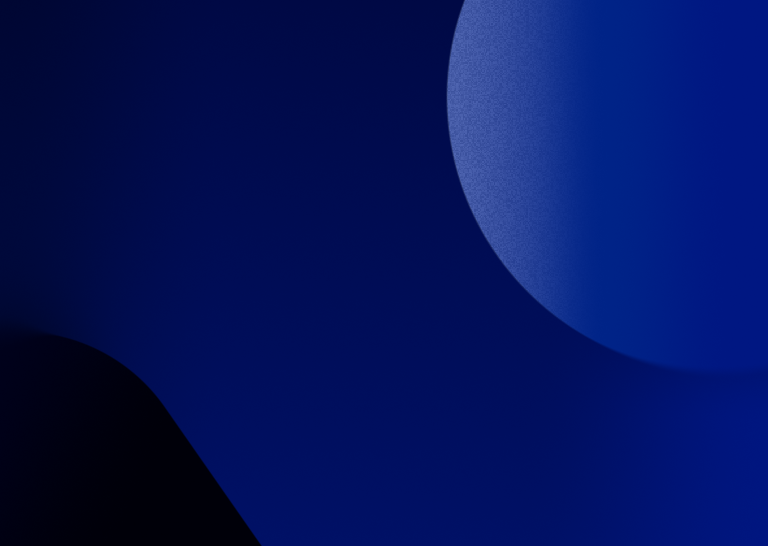
Reproduce this background procedurally as a WebGL 1 fragment shader.

```glsl
precision highp float;
// Deep blue backdrop with a grainy, side-lit disc at upper right and a dark rounded slope at lower left.

uniform vec2 u_resolution;

// Lengths are in canvas heights, origin at the lower left.
const vec2 DISC_CENTER = vec2(1.322, 0.822);
const float DISC_RADIUS = 0.504;
const vec2 SLOPE_CENTER = vec2(0.037, 0.070);
const vec2 SLOPE_DIR = vec2(0.572, -0.820);
const float SLOPE_RADIUS = 0.3225;

const vec3 SKY_TOP = vec3(0.0, 0.035, 0.270);
const vec3 SKY_BOTTOM = vec3(0.0, 0.065, 0.400);
const vec3 CORNER_GLOW = vec3(0.0, 0.085, 0.500);
const vec3 DISC_PALE = vec3(0.280, 0.365, 0.660);
const vec3 DISC_MID = vec3(0.190, 0.285, 0.610);
const vec3 DISC_TEAL = vec3(0.0, 0.138, 0.530);
const vec3 DISC_BLUE = vec3(0.0, 0.090, 0.510);
const vec3 SLOPE_LIT = vec3(0.0, 0.004, 0.110);
const vec3 SLOPE_DARK = vec3(0.0, 0.0, 0.035);

const float LEFT_SHADE = 0.74;
const float GRAIN_CELLS = 420.0;
const float GRAIN_AMOUNT = 0.075;
const float RIM_WIDTH = 0.003;

float hash(vec2 p) {
    vec3 q = fract(vec3(p.xyx) * 0.1031);
    q += dot(q, q.yzx + 33.33);
    return fract((q.x + q.y) * q.z);
}

// Capsule whose round cap runs tangentially into a straight side.
float slopeDistance(vec2 p) {
    vec2 q = p - SLOPE_CENTER;
    float across = dot(q, vec2(-SLOPE_DIR.y, SLOPE_DIR.x));
    float along = dot(q, SLOPE_DIR);
    return length(vec2(across, min(along, 0.0))) - SLOPE_RADIUS;
}

vec3 skyColor(vec2 p, float slope) {
    vec3 color = mix(SKY_BOTTOM, SKY_TOP, p.y);
    color *= mix(LEFT_SHADE, 1.0, smoothstep(0.0, 0.42, p.x));
    float corner = smoothstep(0.95, 1.42, p.x) * (1.0 - smoothstep(0.22, 0.48, p.y));
    color = mix(color, CORNER_GLOW, corner);
    // Soft shadow hanging over the left end of the slope
    float shadow = exp(-max(slope, 0.0) * 12.0) * (1.0 - smoothstep(0.0, 0.26, p.x));
    return color * (1.0 - 0.35 * shadow);
}

vec3 discColor(vec2 p) {
    vec3 color = mix(DISC_PALE, DISC_MID, smoothstep(0.81, 0.96, p.x));
    color = mix(color, DISC_TEAL, smoothstep(0.91, 1.11, p.x));
    color = mix(color, DISC_BLUE, smoothstep(1.10, 1.34, p.x));
    // Grain fades out with the pale light
    float light = 1.0 - smoothstep(0.86, 1.12, p.x);
    float grain = hash(floor(p * GRAIN_CELLS)) - 0.5;
    return color + grain * GRAIN_AMOUNT * light;
}

void main() {
    vec2 p = gl_FragCoord.xy / u_resolution.y;
    float pixel = 1.0 / u_resolution.y;
    float slope = slopeDistance(p);
    float disc = length(p - DISC_CENTER) - DISC_RADIUS;

    vec3 color = skyColor(p, slope);

    // Disc with a thin shaded rim on its lit side
    vec3 discTone = discColor(p);
    float rim = 1.0 - smoothstep(0.0, RIM_WIDTH, abs(disc));
    discTone *= 1.0 - 0.3 * rim * (1.0 - smoothstep(0.9, 1.15, p.x));
    float discBlur = pixel + 0.012 * smoothstep(1.05, 1.35, p.x);
    color = mix(discTone, color, smoothstep(-discBlur, discBlur, disc));

    // Dark slope, with an edge that dissolves toward the left border
    vec3 slopeTone = mix(SLOPE_LIT, SLOPE_DARK, smoothstep(-0.05, 0.42, p.x + 0.5 * (0.38 - p.y)));
    float slopeBlur = pixel + 0.035 * (1.0 - smoothstep(0.0, 0.11, p.x));
    color = mix(slopeTone, color, smoothstep(-slopeBlur, slopeBlur, slope));

    // Fine dither against banding
    color += (hash(gl_FragCoord.xy) - 0.5) / 255.0;
    gl_FragColor = vec4(clamp(color, 0.0, 1.0), 1.0);
}
```
